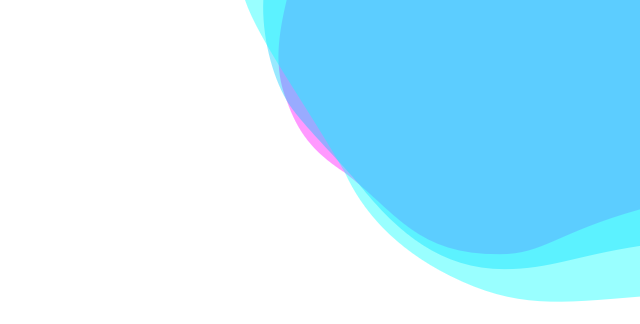
This background is drawn by a Shadertoy shader. Its source:

```glsl
// Three translucent wavy blobs, pink, blue and cyan, overlapping in the upper right on white.

// Folds one cubic Bezier edge into a signed distance (negative inside).
// Each crossing of a leftward ray flips the sign.
void addEdge(inout float dist, vec2 p, vec2 a, vec2 b, vec2 c, vec2 d) {
    const int STEPS = 16;
    vec2 start = a;
    for (int i = 1; i <= STEPS; i++) {
        float t = float(i) / float(STEPS), s = 1.0 - t;
        vec2 end = s * s * s * a + 3.0 * s * s * t * b + 3.0 * s * t * t * c + t * t * t * d;
        vec2 along = end - start, rel = p - start;
        float h = clamp(dot(rel, along) / dot(along, along), 0.0, 1.0);
        float side = dist < 0.0 ? -1.0 : 1.0;
        dist = side * min(abs(dist), length(rel - along * h));
        if ((start.y > p.y) != (end.y > p.y)
            && start.x + along.x * rel.y / along.y < p.x) dist = -dist;
        start = end;
    }
}

float pinkBlob(vec2 p) {
    float d = 1e4;
    addEdge(d, p, vec2(344, 0), vec2(334, 42), vec2(328, 82), vec2(344, 121));
    addEdge(d, p, vec2(344, 121), vec2(357, 158), vec2(374, 182), vec2(414, 208));
    addEdge(d, p, vec2(414, 208), vec2(476, 256), vec2(500, 307), vec2(600, 306));
    addEdge(d, p, vec2(600, 306), vec2(652, 306), vec2(668, 280), vec2(768, 252));
    return d;
}

float blueBlob(vec2 p) {
    float d = 1e4;
    addEdge(d, p, vec2(316, 0), vec2(314, 42), vec2(326, 90), vec2(344, 121));
    addEdge(d, p, vec2(344, 121), vec2(357, 144), vec2(405, 191), vec2(431, 222));
    addEdge(d, p, vec2(431, 222), vec2(478, 281), vec2(530, 324), vec2(605, 324));
    addEdge(d, p, vec2(605, 324), vec2(660, 324), vec2(690, 308), vec2(768, 296));
    return d;
}

float cyanBlob(vec2 p) {
    float d = 1e4;
    addEdge(d, p, vec2(294, 0), vec2(310, 48), vec2(370, 130), vec2(414, 208));
    addEdge(d, p, vec2(414, 208), vec2(434, 252), vec2(472, 298), vec2(540, 332));
    addEdge(d, p, vec2(540, 332), vec2(620, 372), vec2(670, 365), vec2(768, 357));
    return d;
}

void mainImage(out vec4 fragColor, in vec2 fragCoord) {
    // Canvas-relative design grid, 768 by 390, with y running down
    vec2 uv = fragCoord / iResolution.xy;
    vec2 p = vec2(uv.x, 1.0 - uv.y) * vec2(768, 390);
    float pixel = 390.0 / iResolution.y;

    // Antialiased coverage of each blob
    vec3 coverage = clamp(0.5 - vec3(pinkBlob(p), blueBlob(p), cyanBlob(p)) / pixel, 0.0, 1.0);

    // Stack the layers at 40 percent opacity, pink lowest
    vec3 color = vec3(1);
    color = mix(color, vec3(1, 0, 1), 0.4 * coverage.x);
    color = mix(color, vec3(0, 0.78, 1), 0.4 * coverage.y);
    color = mix(color, vec3(0, 1, 1), 0.4 * coverage.z);
    fragColor = vec4(color, 1);
}
```
